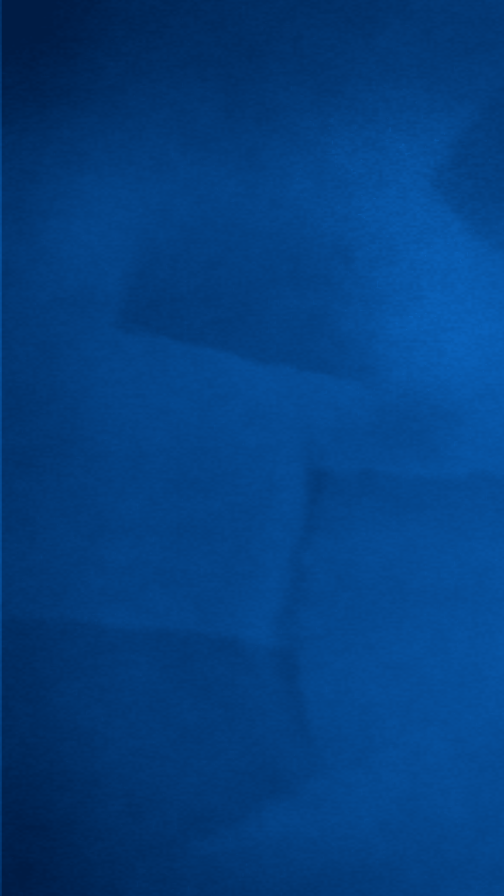
Reproduce this texture procedurally as a Shadertoy shader.

```glsl
// Dark blue plaster wall: overlapping trowel patches, soft light, fine grain.
#define BASE_TONE 0.62
#define SIDE_LIGHT 0.26
#define VIGNETTE 0.42
#define PATCH_DEPTH 0.17
#define CLOUD_DEPTH 0.22
#define GRAIN_DEPTH 0.17
#define GRAIN_SCALE 210.0
#define SPECK_DEPTH 0.35
#define DEEP_BLUE vec3(0.0, 0.15, 0.34)
#define BRIGHT_BLUE vec3(0.03, 0.34, 0.66)

float hash(vec2 p) {
    vec3 q = fract(p.xyx * 0.1031);
    q += dot(q, q.yzx + 33.33);
    return fract((q.x + q.y) * q.z);
}

float noise(vec2 p) {
    vec2 cell = floor(p), f = fract(p);
    f = f * f * (3.0 - 2.0 * f);
    return mix(mix(hash(cell), hash(cell + vec2(1, 0)), f.x),
               mix(hash(cell + vec2(0, 1)), hash(cell + vec2(1, 1)), f.x), f.y);
}

float fbm(vec2 p) {
    float sum = 0.0, amp = 0.5;
    for (int i = 0; i < 5; i++) {
        sum += amp * noise(p);
        p = mat2(1.6, 1.2, -1.2, 1.6) * p + 7.3;
        amp *= 0.5;
    }
    return sum;
}

float blob(vec2 p, vec2 centre, vec2 radius) {
    vec2 d = (p - centre) / radius;
    return exp(-dot(d, d));
}

// Soft step across the line through a and b; 1 on its right-hand side.
float side(vec2 p, vec2 a, vec2 b, float blur) {
    vec2 dir = normalize(b - a);
    return smoothstep(-blur, blur, dot(p - a, vec2(dir.y, -dir.x)));
}

void mainImage(out vec4 fragColor, in vec2 fragCoord) {
    vec2 uv = fragCoord / iResolution.xy;
    vec2 q = fragCoord / iResolution.x;
    float rough = fbm(q * 22.0) - 0.48;
    float cloud = fbm(q * 3.5 + 11.0) - 0.48;
    vec2 p = uv + vec2(rough, fbm(q * 19.0 + 40.0) - 0.48) * vec2(0.045, 0.022);

    // Broad light and dark corners
    float tone = BASE_TONE + SIDE_LIGHT * (uv.x - 0.5);
    tone -= VIGNETTE * smoothstep(0.74, 1.0, uv.y);
    tone -= VIGNETTE * (1.0 - 0.6 * uv.x) * (1.0 - smoothstep(0.0, 0.3, uv.y));
    tone -= 0.22 * (1.0 - smoothstep(0.0, 0.28, uv.x));
    tone -= 0.14 * blob(uv, vec2(0.05, 1.0), vec2(0.35, 0.13));
    tone -= 0.14 * blob(uv, vec2(0.15, 0.03), vec2(0.35, 0.12));
    tone += 0.24 * blob(uv, vec2(0.96, 0.59), vec2(0.22, 0.15));
    tone += 0.13 * blob(uv, vec2(0.95, 0.25), vec2(0.32, 0.16));
    tone += 0.12 * blob(uv, vec2(0.15, 0.73), vec2(0.12, 0.09));

    // Upper panel with a sloping lower edge and a pale scrape beneath
    float above = side(p, vec2(0.80, 0.56), vec2(0.20, 0.642), 0.006);
    float panel = above * side(p, vec2(0.21, 0.60), vec2(0.28, 0.74), 0.02);
    panel *= (1.0 - smoothstep(0.64, 0.80, p.x)) * (1.0 - smoothstep(0.63, 0.80, p.y));
    tone -= PATCH_DEPTH * panel;
    tone += 0.11 * (1.0 - above) * blob(uv, vec2(0.40, 0.57), vec2(0.30, 0.07));

    // Pale rubbed area at upper right, cut by a dark wedge
    float rubbed = blob(p, vec2(0.80, 0.80), vec2(0.18, 0.10))
                 + 0.7 * blob(p, vec2(0.88, 0.64), vec2(0.15, 0.09));
    float wedge = side(p, vec2(0.84, 0.79), vec2(0.94, 0.87), 0.012)
                * side(p, vec2(1.02, 0.70), vec2(0.84, 0.79), 0.012);
    tone += 0.23 * rubbed - 0.26 * wedge * blob(uv, vec2(0.93, 0.79), vec2(0.16, 0.10));

    // Lower left panel
    float lower = side(p, vec2(0.02, 0.315), vec2(0.56, 0.278), 0.007);
    lower *= 1.0 - smoothstep(0.55, 0.60, p.x);
    tone -= PATCH_DEPTH * 0.9 * lower * smoothstep(0.06, 0.26, p.y);

    // Right-hand smear and the vertical crease
    float smear = smoothstep(0.59, 0.63, p.x) * (1.0 - smoothstep(0.465, 0.478, p.y));
    tone -= 0.13 * smear * smoothstep(0.38, 0.46, p.y);
    tone -= 0.20 * blob(p, vec2(0.83, 0.53), vec2(0.10, 0.045));
    float creaseSpan = smoothstep(0.10, 0.22, uv.y) * (1.0 - smoothstep(0.46, 0.57, uv.y));
    float crease = p.x - 0.595 - 0.025 * sin(uv.y * 17.0);
    tone -= 0.12 * creaseSpan * exp(-crease * crease * 2500.0);
    tone += 0.07 * creaseSpan * blob(vec2(crease, 0), vec2(-0.05, 0), vec2(0.04, 1.0));

    // Pale foot patch
    float foot = side(p, vec2(0.36, 0.06), vec2(0.66, 0.135), 0.012)
               * smoothstep(0.34, 0.39, p.x);
    tone += 0.17 * foot * blob(uv, vec2(0.58, 0.08), vec2(0.26, 0.07));

    // Clouding, woven grain and scattered pale specks
    tone += CLOUD_DEPTH * cloud + 0.12 * rough;
    float grain = noise(q * GRAIN_SCALE * vec2(0.7, 1.0)) - 0.5;
    grain += 0.5 * (noise(q * GRAIN_SCALE * vec2(0.22, 0.9) + 90.0) - 0.5);
    tone += GRAIN_DEPTH * grain * (0.55 + 0.5 * rubbed);
    float speck = smoothstep(0.86, 0.98, noise(q * GRAIN_SCALE * 0.75 + 31.0));
    tone += SPECK_DEPTH * speck * (0.15 + 0.4 * rubbed) * smoothstep(-0.05, 0.15, rough);

    // Thin pale line on the left border
    tone += 0.5 * (1.0 - smoothstep(0.002, 0.005, uv.x));

    tone = clamp(tone, -0.22, 1.2);
    vec3 colour = mix(DEEP_BLUE, BRIGHT_BLUE, tone);
    fragColor = vec4(max(colour, 0.0), 1.0);
}
```
